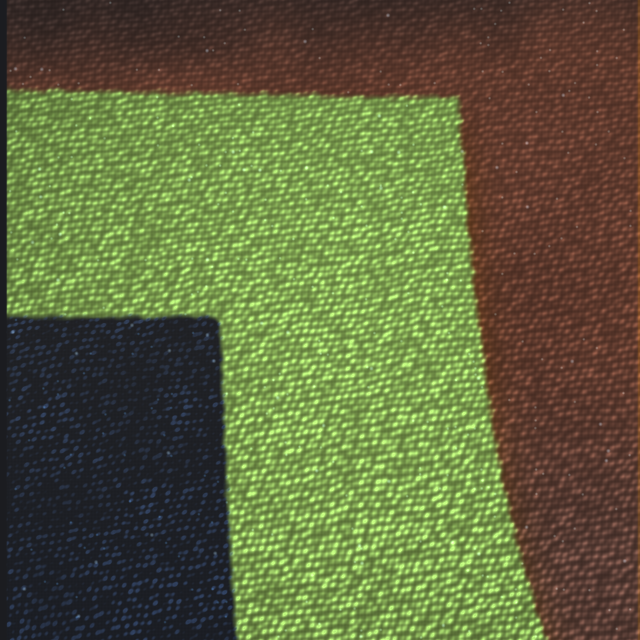
Reproduce this texture procedurally as a Shadertoy shader.

```glsl
// Close view of knitted cloth: a bent green band between a navy corner and
// brown ground. Curved half-plane distances place the colours, staggered
// jittered blobs make the stitches, and sparse glints and a fine grid finish it.

float hash(vec2 p) {
    vec3 q = fract(vec3(p.xyx) * 0.1031);
    q += dot(q, q.yzx + 33.33);
    return fract((q.x + q.y) * q.z);
}

float valueNoise(vec2 p) {
    vec2 i = floor(p), f = fract(p);
    f = f * f * (3.0 - 2.0 * f);
    vec2 e = vec2(0.0, 1.0);
    return mix(mix(hash(i), hash(i + e.yx), f.x),
               mix(hash(i + e.xy), hash(i + e.yy), f.x), f.y);
}

mat2 rotation(float a) {
    return mat2(cos(a), sin(a), -sin(a), cos(a));
}

// Sum of slanted soft blobs on staggered rows, each with its own strength
float stitches(vec2 p) {
    mat2 slant = rotation(-0.55);
    float light = 0.0;
    for (int j = -1; j <= 1; j++) {
        float row = floor(p.y) + float(j);
        float shift = 0.5 * mod(row, 2.0);
        for (int i = -1; i <= 1; i++) {
            vec2 id = vec2(floor(p.x - shift) + float(i), row);
            vec2 jitter = vec2(hash(id + 17.0), hash(id + 53.0)) - 0.5;
            vec2 d = slant * (p - id - vec2(0.5 + shift, 0.5) - 0.35 * jitter);
            light += exp(-dot(d * d, vec2(5.0, 11.0))) * (0.45 + 0.9 * hash(id + 91.0));
        }
    }
    return light;
}

// Small round glint in a random share of the cells
float glints(vec2 p, float share) {
    vec2 id = floor(p);
    vec2 centre = 0.3 + 0.4 * vec2(hash(id + 7.0), hash(id + 29.0));
    float d = length(fract(p) - centre);
    return step(1.0 - share, hash(id + 71.0)) * smoothstep(0.3, 0.0, d);
}

// Rounded corner whose right side drifts outward as it goes down
float cornerDistance(vec2 uv, vec2 corner, vec3 drift, float topSlope, float radius) {
    float t = max(corner.y - uv.y, 0.0);
    float side = corner.x + t * (drift.x + t * (drift.y + t * drift.z));
    vec2 d = uv - vec2(side, corner.y + topSlope * (uv.x - corner.x));
    vec2 q = d + radius;
    return length(max(q, 0.0)) + min(max(q.x, q.y), 0.0) - radius;
}

float cover(float d, float blur) {
    return 1.0 - smoothstep(-blur, blur, d);
}

vec3 greenCloth(vec2 uv, float light) {
    float contrast = mix(1.1, 0.65, uv.y);
    float level = clamp(0.42 + (light * 1.1 - 0.42) * contrast, 0.0, 1.15);
    vec2 fromGlow = uv - vec2(0.56, 0.4);
    float glow = 1.06 - 0.42 * dot(fromGlow, fromGlow);
    return mix(vec3(0.34, 0.42, 0.21), vec3(0.70, 0.91, 0.46), level) * glow;
}

vec3 brownCloth(vec2 uv, float light, float patches) {
    float lit = smoothstep(0.0, 0.2, 1.0 - uv.y + 0.1 * uv.x + 0.04 * (patches - 0.5));
    vec3 base = mix(vec3(0.20, 0.155, 0.145), vec3(0.375, 0.23, 0.18), lit);
    base = mix(base, vec3(0.34, 0.235, 0.205), smoothstep(0.5, 0.1, uv.y));
    float contrast = mix(0.75, 0.4, uv.y);
    return base * (1.0 + contrast * (light - 0.38)) * (0.96 + 0.08 * patches);
}

vec3 navyCloth(vec2 uv, float light, float patches) {
    float thread = smoothstep(0.3, 1.0, light) * (0.5 + patches);
    vec3 base = mix(vec3(0.105, 0.115, 0.14), vec3(0.125, 0.13, 0.145), uv.y * 2.0);
    return base + thread * vec3(0.06, 0.10, 0.17);
}

void mainImage(out vec4 fragColor, in vec2 fragCoord) {
    vec2 uv = fragCoord / iResolution.xy;

    // Stitches get finer toward the top
    vec2 cloth = rotation(-0.16) * vec2(uv.x * 82.0, uv.y * (78.0 + 14.0 * uv.y));
    cloth += 0.8 * vec2(valueNoise(uv * 9.0), valueNoise(uv * 9.0 + 40.0));
    float light = stitches(cloth + 200.0);
    float patches = valueNoise(uv * 14.0 + 5.0);

    // Cloth regions with slightly ragged borders
    float ragged = 0.006 * (valueNoise(uv * 75.0) - 0.5) - 0.003 * (light - 0.4);
    float band = cornerDistance(uv, vec2(0.717, 0.847), vec3(0.07, 0.0, 0.127), -0.018, 0.006);
    float inner = cornerDistance(uv, vec2(0.345, 0.505), vec3(0.02, 0.06, 0.0), 0.0, 0.018);
    vec3 brown = brownCloth(uv, light, patches);
    float fringe = exp(-max(band, 0.0) * 45.0) * smoothstep(0.9, 0.7, uv.y);
    brown += fringe * vec3(0.035, 0.015, -0.045);
    vec3 col = mix(brown, greenCloth(uv, light), cover(band + ragged, 0.007));
    float navyCover = cover(inner + ragged, 0.006);
    col = mix(col, navyCloth(uv, light, patches), navyCover);

    // Pale and blue glints, then the fine grid
    col += glints(uv * 95.0, 0.035) * mix(vec3(0.16, 0.21, 0.22), vec3(0.08, 0.16, 0.24), navyCover);
    col += glints(uv * 70.0 + 31.0, 0.012) * vec3(0.22, 0.28, 0.32);
    vec2 grid = cos(uv * 192.0 * 6.28318);
    col *= 1.0 + 0.025 * (grid.x + grid.y);

    // Dark strip on the left and thin warm line on the right
    col = mix(vec3(0.105, 0.11, 0.125), col, smoothstep(0.009, 0.0125, uv.x));
    col += smoothstep(0.995, 0.998, uv.x) * vec3(0.14, 0.08, -0.02);
    fragColor = vec4(clamp(col, 0.0, 1.0), 1.0);
}
```
